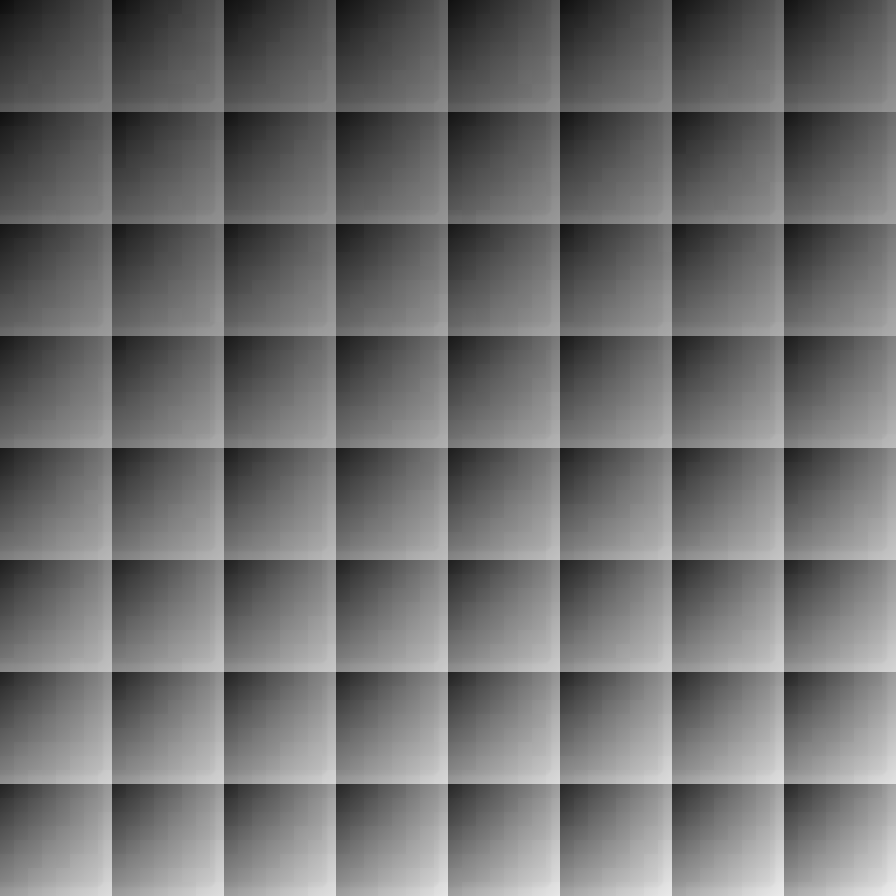
This pattern is drawn by a WebGL 2 fragment shader. Its source:

```glsl
#version 300 es
precision highp float;
// Grid of grey tiles, each shaded from a dark upper left corner to a pale lower right rim.

#define TILES 8.0         // repeats across and down
#define BLOCKS 8.0        // faint shading blocks per tile side
#define BLOCK_MIX 0.22    // strength of the blocky stepping
#define BLOCK_NOISE 0.012 // brightness variation between blocks
#define RIM_WIDTH 0.08    // pale strip along the right and bottom
#define RIM_RADIUS 0.06   // rounding of the strip's inner corner
#define RIM_LIFT 0.025    // extra brightness of the strip
#define SIDE_WEIGHT 0.62  // brightness reached along one side alone
#define SAMPLES 2         // antialiasing samples per axis

uniform vec2 u_resolution;
out vec4 fragColor;

float hash(vec2 p) {
    vec3 q = fract(p.xyx * vec3(0.1031, 0.1030, 0.0973));
    q += dot(q, q.yzx + 33.33);
    return fract((q.x + q.y) * q.z);
}

// Ramp from 0 at the upper left to 1 at the lower right.
float cornerRamp(vec2 p) {
    return SIDE_WEIGHT * (p.x + p.y) + (1.0 - 2.0 * SIDE_WEIGHT) * p.x * p.y;
}

// Mask of the right and bottom strip, with a rounded inner corner.
float rimMask(vec2 p) {
    vec2 q = max(p - (1.0 - RIM_WIDTH - RIM_RADIUS), 0.0);
    float edge = length(q) - RIM_RADIUS;
    return smoothstep(-0.015, 0.015, edge);
}

// Grey level at a canvas position, with y measured downward.
float tileShade(vec2 uv) {
    vec2 grid = uv * TILES;
    vec2 tile = floor(grid);
    vec2 local = fract(grid);
    vec2 along = tile / (TILES - 1.0);

    // Lower rows and right-hand columns grow brighter.
    float dark = 0.045 + 0.085 * along.y + 0.01 * along.x;
    float range = 0.45 + 0.27 * along.y + 0.06 * along.x;

    // Soft ramp with faint block steps.
    vec2 block = floor(local * BLOCKS);
    vec2 stepped = (block + 0.5) / BLOCKS;
    float ramp = mix(cornerRamp(local), cornerRamp(stepped), BLOCK_MIX);
    float wear = (hash(tile * BLOCKS + block) - 0.5) * BLOCK_NOISE;

    return dark + range * ramp + wear + RIM_LIFT * rimMask(local);
}

void main() {
    // Average subpixel samples to smooth the tile seams.
    float shade = 0.0;
    for (int j = 0; j < SAMPLES; j++) {
        for (int i = 0; i < SAMPLES; i++) {
            vec2 offset = (vec2(i, j) + 0.5) / float(SAMPLES) - 0.5;
            vec2 uv = (gl_FragCoord.xy + offset) / u_resolution;
            shade += tileShade(vec2(uv.x, 1.0 - uv.y));
        }
    }
    shade /= float(SAMPLES * SAMPLES);
    fragColor = vec4(vec3(clamp(shade, 0.0, 1.0)), 1.0);
}
```
